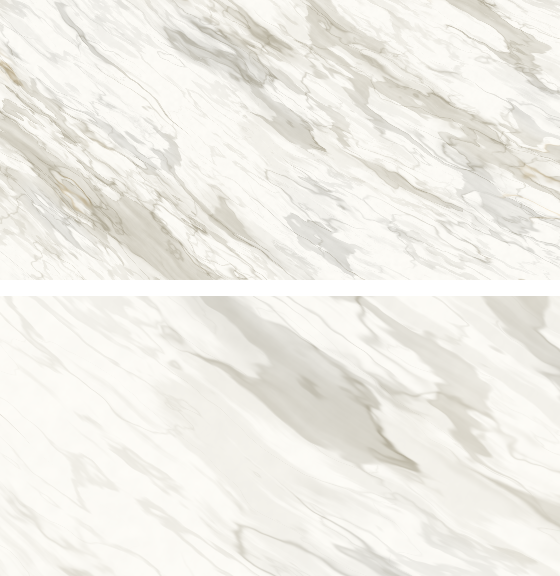
Top, the full canvas; bottom, a detail of the centre.
Write a WebGL 1 fragment shader that draws this texture.

```glsl
precision highp float;
// White marble with warm grey veins sweeping from upper left to lower right.
// Stretched noise is cut near its mid level: the cut width swells into broad
// brushed bands or shrinks to hairlines, leaving lens-shaped white islands.
uniform vec2 u_resolution;

float hash(vec2 p) {
  return fract(sin(dot(p, vec2(127.1, 311.7))) * 43758.5453);
}

float noise(vec2 p) {
  vec2 i = floor(p), f = fract(p);
  f = f * f * f * (f * (f * 6.0 - 15.0) + 10.0);
  return mix(mix(hash(i), hash(i + vec2(1.0, 0.0)), f.x),
             mix(hash(i + vec2(0.0, 1.0)), hash(i + vec2(1.0, 1.0)), f.x), f.y);
}

// Five octaves, centred on zero; a slight shear hides the lattice
float fbm(vec2 p) {
  float sum = 0.0, amp = 0.5;
  for (int i = 0; i < 5; i++) {
    sum += amp * (noise(p) - 0.5);
    p = vec2(p.x + 0.12 * p.y, p.y - 0.25 * p.x) * 2.03 + vec2(17.3, 9.1);
    amp *= 0.48;
  }
  return sum;
}

// Filled vein: 1 where the field lies within the width of its mid level
float band(float field, float width, float soft) {
  return 1.0 - smoothstep(width - soft, width + soft, abs(field));
}

// Thin soft line along a level of the field
float line(float field, float width) {
  return exp(-field * field / (width * width));
}

void main() {
  vec2 p = gl_FragCoord.xy / u_resolution.y;

  // Flow coordinates: x along the veins, y across; slope eases to the right
  float across = p.y + 0.95 * p.x - 0.11 * p.x * p.x;
  vec2 q = vec2(0.77 * p.x - 0.64 * p.y, 0.77 * across);
  q.y += 0.1 * fbm(q * vec2(1.8, 3.0) + 4.0);
  q += vec2(0.06, 0.012) * vec2(fbm(q * vec2(5.0, 14.0) + 31.0), fbm(q * vec2(8.0, 14.0) + 57.0));

  // Where veins swell: dense diagonal zones with quiet ground between
  float zone = 0.14 * cos((across - 0.6) * 5.46);
  float swell = noise(q * vec2(2.0, 6.0) + 12.0) + zone;
  float detail = noise(q * vec2(2.5, 7.0) + 43.0) + zone;

  // Broad bands, smaller side veins and fine feathers
  float broad = fbm(q * vec2(1.3, 6.5) + 7.0);
  float broadWidth = 0.125 * smoothstep(0.2, 0.8, swell) - 0.006;
  float side = fbm(q * vec2(2.4, 12.0) + 23.0);
  float sideWidth = 0.08 * smoothstep(0.35, 0.85, detail) - 0.006;
  float feather = fbm(q * vec2(4.5, 24.0) + 47.0);
  float featherWidth = 0.05 * smoothstep(0.45, 0.9, 1.1 - detail + 2.0 * zone);
  float lens = fbm(q * vec2(2.6, 12.0) + 66.0) - 0.11;
  float island = smoothstep(-0.008, 0.008, lens);
  float broadMask = band(broad, broadWidth, 0.008) * (1.0 - island);
  float sideMask = band(side, sideWidth, 0.013);
  float featherMask = band(feather, featherWidth, 0.02);
  float mask = max(broadMask, max(0.85 * sideMask, 0.45 * featherMask));

  // Brushed streaks and cloudy tone inside the grey
  float streak = fbm(q * vec2(5.0, 55.0) + 3.0);
  float cloud = fbm(q * vec2(3.0, 12.0) + 71.0);
  float ink = mask * (0.53 + 0.6 * streak + 0.65 * cloud);
  ink += 0.12 * broadMask * sideMask;

  // Pale haze spreading from the veins
  float haze = 1.0 - smoothstep(0.0, 0.08, abs(broad) - broadWidth);
  ink += (1.0 - mask) * haze * 0.22 * smoothstep(-0.1, 0.16, cloud + zone);
  ink += (1.0 - mask) * 0.16 * smoothstep(0.03, 0.22, streak + cloud + 0.3 * zone);

  // Darker broken rims along the bands and islands
  float broken = smoothstep(0.3, 0.7, noise(q * vec2(6.0, 18.0) + 5.0));
  float rim = line(broad - broadWidth, 0.011) + 0.6 * line(broad + broadWidth, 0.009);
  rim *= smoothstep(0.0, 0.02, broadWidth);
  ink += 0.5 * rim * broken + 0.3 * line(lens, 0.01) * broadMask;
  float sideRim = line(side - sideWidth, 0.015) * smoothstep(0.0, 0.02, sideWidth);
  ink += 0.4 * sideRim * broken;

  // Hairlines: some follow the flow, some cut across it at a shallow angle
  float along = line(fbm(q * vec2(1.5, 8.0) + 91.0), 0.01);
  float fine = line(fbm(q * vec2(3.0, 17.0) + 28.0), 0.016);
  float oblique = line(fbm(vec2(2.5 * q.x + 4.0 * q.y, 9.0 * q.y - 1.5 * q.x) + 64.0), 0.01);
  float fade = smoothstep(0.3, 0.75, noise(q * vec2(3.0, 9.0) + 82.0));
  ink += 0.5 * along * fade + 0.34 * oblique * (1.0 - fade);
  ink += 0.36 * fine * broken * smoothstep(0.25, 0.65, detail);

  // Stone colours: warm ground and grey, cool patches, rare ochre stains
  ink = clamp(ink, 0.0, 1.25);
  vec3 color = mix(vec3(0.988, 0.982, 0.962), vec3(0.77, 0.75, 0.69), ink);
  float cool = smoothstep(0.45, 0.8, noise(q * vec2(2.5, 7.0) + 37.0));
  color += vec3(-0.006, 0.002, 0.02) * cool * min(ink * 2.0, 1.0);
  float stain = smoothstep(0.68, 0.9, noise(q * vec2(4.0, 10.0) + 19.0));
  color -= vec3(0.03, 0.06, 0.11) * stain * min(rim + along * fade, 1.0);
  color += 0.02 * fbm(p * 70.0);

  gl_FragColor = vec4(color, 1.0);
}
```
